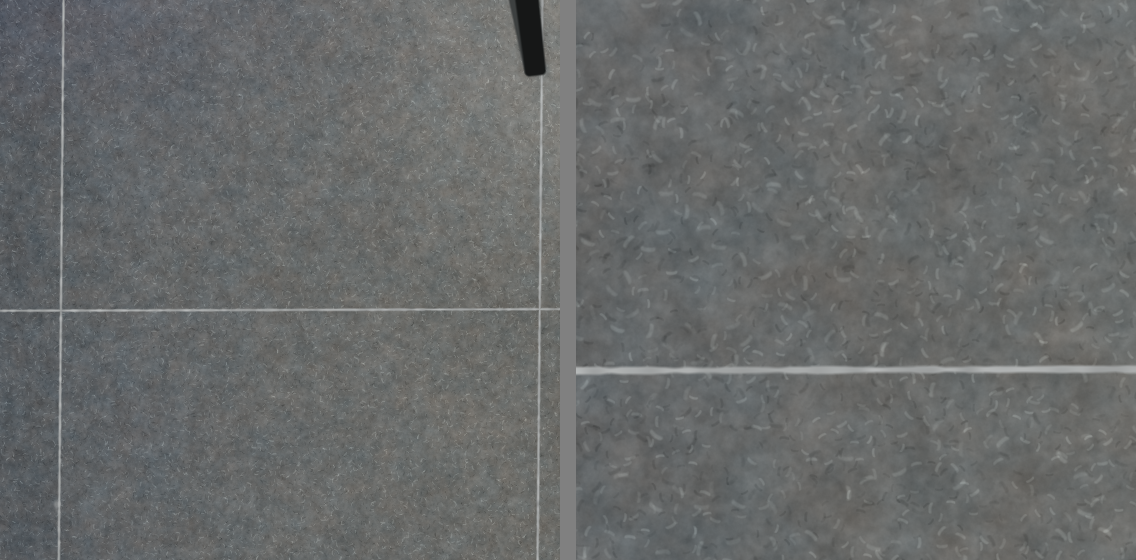
Left: the whole. Right: its middle third, enlarged.
Write a WebGL 1 fragment shader that draws this texture.

```glsl
precision highp float;

uniform vec2 u_resolution;

const float TILE_PITCH = 0.855;
const float GROUT_HALF_WIDTH = 0.0019;
const vec2 GROUT_ORIGIN = vec2(0.105, 0.445);
const vec3 SLATE_COOL = vec3(0.365, 0.382, 0.398);
const vec3 SLATE_WARM = vec3(0.418, 0.421, 0.408);
const vec3 GROUT = vec3(0.66, 0.67, 0.67);
const vec3 LEG_BLACK = vec3(0.085, 0.092, 0.092);
const vec3 LEG_SIDE = vec3(0.24, 0.25, 0.25);

float hash(vec2 p) {
  vec3 q = fract(vec3(p.xyx) * 0.1031);
  q += dot(q, q.yzx + 33.33);
  return fract((q.x + q.y) * q.z);
}

float valueNoise(vec2 p) {
  vec2 cell = floor(p);
  vec2 f = fract(p);
  f = f * f * (3.0 - 2.0 * f);
  float low = mix(hash(cell), hash(cell + vec2(1.0, 0.0)), f.x);
  float high = mix(hash(cell + vec2(0.0, 1.0)), hash(cell + 1.0), f.x);
  return mix(low, high, f.y);
}

vec2 rotate(vec2 p, float angle) {
  float c = cos(angle);
  float s = sin(angle);
  return vec2(c * p.x - s * p.y, s * p.x + c * p.y);
}

// Centred fractal noise, roughly -0.5 to 0.5
float fractalNoise(vec2 p) {
  float sum = 0.0;
  float weight = 0.5;
  for (int i = 0; i < 4; i++) {
    sum += weight * (valueNoise(p) - 0.5);
    p = rotate(p, 0.6) * 2.03 + 17.3;
    weight *= 0.62;
  }
  return sum;
}

// One randomly turned short fibre in some of the cells
float fibres(vec2 p, float density) {
  vec2 cell = floor(p);
  vec2 offset = vec2(hash(cell + 3.1), hash(cell + 8.7)) - 0.5;
  vec2 q = rotate(fract(p) - 0.5 - 0.35 * offset, 6.283 * hash(cell + 5.3));
  q.y += 0.7 * q.x * q.x;
  q.x -= clamp(q.x, -0.2, 0.2);
  float present = step(1.0 - density, hash(cell + 21.9));
  return present * (0.4 + 0.6 * hash(cell + 13.7)) * smoothstep(0.13, 0.02, length(q));
}

float coverage(float signedDistance, float softness) {
  return 1.0 - smoothstep(-softness, softness, signedDistance);
}

// Distance to a rounded bar whose half width tapers from a to b
float taperedBar(vec2 p, vec2 a, vec2 b, float widthA, float widthB, float corner) {
  vec2 axis = normalize(b - a);
  float along = dot(p - a, axis);
  float across = abs(dot(p - a, vec2(-axis.y, axis.x)));
  float t = clamp(along / length(b - a), 0.0, 1.0);
  vec2 d = vec2(across - mix(widthA, widthB, t), along - length(b - a)) + corner;
  return length(max(d, 0.0)) + min(max(d.x, d.y), 0.0) - corner;
}

vec3 slate(vec2 uv, vec2 tile) {
  float warmth = smoothstep(0.0, 1.0, uv.x * 0.85 + 0.12 + 0.35 * fractalNoise(uv * 4.0));
  vec3 color = mix(SLATE_COOL, SLATE_WARM, warmth);
  color += vec3(0.0, -0.006, 0.012) * smoothstep(0.7, 1.0, uv.y) * (1.0 - uv.x);
  color += 0.012 * (hash(tile + 4.0) - 0.5);

  // Broad light and shade
  color -= 0.032 * smoothstep(0.25, 0.0, uv.x);
  color += 0.075 * exp(-dot(uv - vec2(0.95, 0.88), uv - vec2(0.95, 0.88)) * 14.0);
  color += 0.035 * fractalNoise(uv * 9.0 + 30.0);

  // Fine mottling with a slight tint
  vec2 grainPoint = uv + tile * 7.0 + 11.0;
  color += 0.10 * fractalNoise(grainPoint * 58.0);
  color += 0.09 * fractalNoise(grainPoint * 165.0);
  color += vec3(0.04, 0.0, -0.025) * fractalNoise(grainPoint * 32.0 + 5.0);

  // Pale fibres and dark pits
  for (int i = 0; i < 3; i++) {
    float layer = float(i);
    vec2 p = rotate(grainPoint, 0.7 + layer * 1.1) * (62.0 + 21.0 * layer);
    color += vec3(0.085, 0.09, 0.088) * fibres(p + 40.0, 0.36);
    color -= 0.05 * fibres(p * 1.13 + 90.0, 0.28);
  }
  return color;
}

void main() {
  vec2 uv = gl_FragCoord.xy / u_resolution;
  float pixel = 1.0 / min(u_resolution.x, u_resolution.y);

  // Slightly skewed tile grid
  vec2 grid = (uv - GROUT_ORIGIN - vec2(0.0085, 0.003) * uv.yx) / TILE_PITCH;
  vec2 jointDistance = abs(fract(grid + 0.5) - 0.5) * TILE_PITCH;
  vec3 color = slate(uv, floor(grid));

  // Grout with uneven edges and one chip
  float wobble = 0.0012 * (valueNoise(uv * 130.0) - 0.5);
  float joint = min(jointDistance.x, jointDistance.y) - GROUT_HALF_WIDTH + wobble;
  float chip = length((uv - vec2(0.102, 0.098)) * vec2(1.0, 0.5)) - 0.004 + 3.0 * wobble;
  vec3 groutColor = GROUT + 0.12 * (valueNoise(uv * 90.0 + 50.0) - 0.5);
  color = mix(color, groutColor * 0.85, 0.6 * coverage(chip, 0.0015 + pixel));
  color = mix(color, groutColor, coverage(joint, 0.0008 + 0.7 * pixel));

  // Tapered furniture leg with a paler side and a soft shadow
  float leg = taperedBar(uv, vec2(0.940, 1.01), vec2(0.957, 0.865), 0.021, 0.0185, 0.008);
  float side = taperedBar(uv, vec2(0.929, 1.01), vec2(0.955, 0.868), 0.022, 0.017, 0.006);
  color *= 1.0 - 0.15 * coverage(leg - 0.004, 0.012);
  color = mix(color, LEG_SIDE, coverage(side, 0.0008 + pixel));
  color = mix(color, LEG_BLACK, coverage(leg, 0.0008 + pixel));

  gl_FragColor = vec4(clamp(color, 0.0, 1.0), 1.0);
}
```
